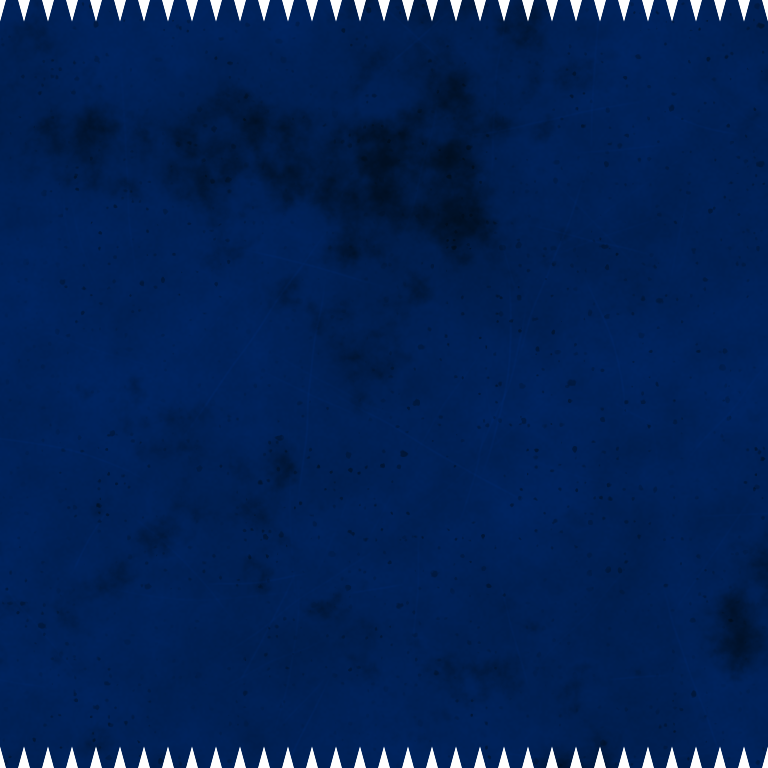
Write a Shadertoy shader that draws this texture.

```glsl
// Worn navy blue paper with blotches, specks and hairline scratches, edged by white teeth

float hash(vec2 p) {
    vec3 q = fract(p.xyx * vec3(0.1031, 0.1030, 0.0973));
    q += dot(q, q.yzx + 33.33);
    return fract((q.x + q.y) * q.z);
}

float noise(vec2 p) {
    vec2 i = floor(p), f = fract(p);
    f = f * f * (3.0 - 2.0 * f);
    return mix(mix(hash(i), hash(i + vec2(1, 0)), f.x),
               mix(hash(i + vec2(0, 1)), hash(i + vec2(1, 1)), f.x), f.y);
}

float fbm(vec2 p) {
    float sum = 0.0, amp = 0.5;
    for (int i = 0; i < 6; i++) {
        sum += amp * noise(p);
        p = mat2(1.6, 1.2, -1.2, 1.6) * p + 17.3;
        amp *= 0.55;
    }
    return sum / 1.08;
}

// Ragged dark dots, at most one per grid cell
float specks(vec2 uv, float cells, float density, float maxRadius, float pixel) {
    vec2 p = uv * cells, id = floor(p);
    vec2 centre = 0.3 + 0.4 * vec2(hash(id + 3.1), hash(id + 47.7));
    vec2 d = (fract(p) - centre) / cells;
    d.x *= 0.75 + 0.6 * hash(id + 81.0);
    float radius = maxRadius * mix(0.35, 1.0, hash(id + 11.9));
    float dist = length(d) + 0.0022 * (noise(uv * 330.0) - 0.5);
    float present = step(1.0 - density, hash(id + 63.2));
    return present * (1.0 - smoothstep(radius - pixel, radius + pixel, dist)) * (0.4 + 0.6 * hash(id + 29.0));
}

// Long, faint, gently bent hairlines that fade at both ends
float scratches(vec2 uv, float pixel) {
    float sum = 0.0;
    for (int i = 0; i < 64; i++) {
        float k = float(i);
        vec2 d = uv - vec2(hash(vec2(k, 1.3)), hash(vec2(k, 5.7)));
        float angle = 6.2832 * hash(vec2(k, 9.1));
        float c = cos(angle), s = sin(angle);
        d = vec2(c * d.x + s * d.y, c * d.y - s * d.x);
        float halfLength = mix(0.04, 0.19, hash(vec2(k, 13.9)));
        float bend = 2.4 * pow(hash(vec2(k, 17.2)) - 0.5, 3.0) * 4.0;
        float offset = d.y - bend * d.x * d.x - 0.006 * (noise(vec2(d.x * 16.0, k)) - 0.5);
        float width = 0.0006 + 0.5 * pixel;
        float line = (1.0 - smoothstep(0.0, 2.0 * width, abs(offset))) * 0.0016 / (width + 0.0008);
        float fade = 1.0 - smoothstep(0.5, 1.0, abs(d.x) / halfLength);
        sum += line * fade * mix(0.25, 1.0, hash(vec2(k, 21.4)));
    }
    return min(sum, 1.4);
}

// White triangles along the top and bottom edges
float teeth(vec2 uv, float pixel) {
    float x = abs(fract(uv.x * 32.0 + 0.5) - 0.5) / 32.0;
    float y = min(uv.y, 1.0 - uv.y);
    float halfWidth = 0.0078 * (1.0 - y / 0.0286);
    return smoothstep(-0.5 * pixel, 0.5 * pixel, halfWidth - x);
}

void mainImage(out vec4 fragColor, in vec2 fragCoord) {
    vec2 uv = fragCoord / iResolution.xy;
    float pixel = 1.0 / iResolution.y;

    // Cloudy base with darker stains
    float cloud = fbm(uv * 6.0 + 4.0);
    float mottle = fbm(uv * 24.0 + 31.0);
    float stain = smoothstep(0.54, 0.78, 0.72 * fbm(uv * 5.0 + 52.0) + 0.28 * mottle);
    float blue = 0.345 + 0.09 * (cloud - 0.5) + 0.07 * (mottle - 0.5);
    blue += 0.014 * (noise(uv * 260.0) - 0.5);
    blue -= 0.17 * stain * (0.6 + 0.8 * mottle);

    // Specks gather where the cloud noise is high
    float cluster = smoothstep(0.35, 0.65, fbm(uv * 8.0 + 90.0));
    float dots = specks(uv, 45.0, 0.16, 0.0042, pixel)
               + specks(uv + 0.37, 95.0, 0.14, 0.0024, pixel);
    blue -= 0.13 * min(dots, 1.0) * (0.25 + 0.75 * cluster);

    blue += 0.036 * scratches(uv, pixel);
    blue = clamp(blue, 0.13, 0.46);

    vec3 paper = vec3(0.0, 0.012 + 0.342 * blue, blue);
    fragColor = vec4(mix(paper, vec3(0.995), teeth(uv, pixel)), 1.0);
}
```
